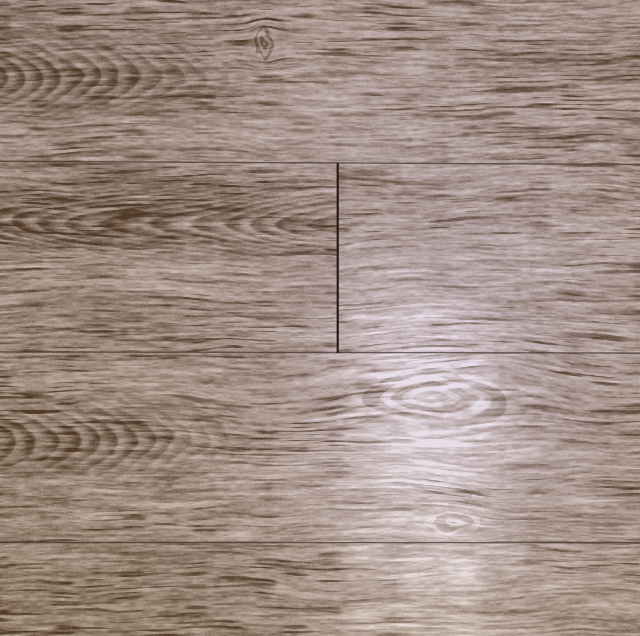
Reproduce this texture procedurally as a WebGL 1 fragment shader.

```glsl
precision highp float;
// Staggered wood floor planks with thin fibre lines, arched growth rings and
// knots, lit by a soft window sheen. Grain is stretched value noise bent around
// the knots; a single tone value is then mapped through a dark-mid-light ramp.
uniform vec2 u_resolution;

#define PLANK_H 0.2997
#define PLANK_LEN 2.1
#define SEAM_Y 0.147
#define JOINT_X 0.531
#define SEAM_HALF 0.0007
#define JOINT_HALF 0.0013
#define RING_GAP 0.031
#define FIBRE_GAIN 0.62
#define SHEEN_GAIN 0.33
#define DARK_WOOD vec3(0.32, 0.24, 0.17)
#define MID_WOOD vec3(0.66, 0.595, 0.57)
#define PALE_WOOD vec3(0.91, 0.88, 0.90)

const float TAU = 6.2831853;

float hash(vec2 p) {
  return fract(sin(dot(mod(p, 389.0), vec2(12.9898, 78.233))) * 43758.545);
}

float noise(vec2 p) {
  vec2 i = floor(p), f = fract(p);
  f = f * f * (3.0 - 2.0 * f);
  float low = mix(hash(i), hash(i + vec2(1.0, 0.0)), f.x);
  float high = mix(hash(i + vec2(0.0, 1.0)), hash(i + 1.0), f.x);
  return mix(low, high, f.y);
}

float bell(float x) { return exp(-x * x); }

// Bends the grain around a knot and returns its growth rings, 0 to 1;
// inside receives the coverage of the lens-shaped knot.
float knot(vec2 p, vec2 centre, vec2 radius, float rings, inout vec2 grain, out float inside) {
  vec2 d = (p - centre) / radius;
  grain.y -= 0.5 * (p.y - centre.y) * exp(-0.5 * dot(d, d));
  float e = mix(length(d), abs(d.x) + abs(d.y), 0.35);
  e += 0.55 * (noise(d * 1.7 + centre * 40.0) - 0.5) + 0.10 * (noise(d * vec2(4.0, 6.0)) - 0.5);
  inside = 1.0 - smoothstep(1.0, 1.12, e);
  return smoothstep(-0.2, 0.5, sin(TAU * (e * rings - 0.1)));
}

// Nested rounded arches along a plank, pointing right (dir 1) or left (dir -1).
float arches(vec2 p, float dy, float dir, float seed) {
  float left = step(dir, 0.0);
  float bend = (2.0 + 3.0 * left) * sqrt(1.0 + dy * dy / 0.0009);
  float wobble = 1.5 * noise(p * vec2(6.0, 14.0) + seed) + 0.35 * noise(p * vec2(22.0, 50.0));
  float wave = fract(dir * p.x / (RING_GAP * (1.0 + 0.8 * left)) + bend + wobble);
  return smoothstep(0.1, 0.75, wave) * (1.0 - smoothstep(0.80, 1.0, wave));
}

// Coverage of a groove with a smooth edge one pixel wide.
float groove(float dist, float halfWidth, float px) {
  return 1.0 - smoothstep(halfWidth - 0.5 * px, halfWidth + px, dist);
}

void main() {
  float px = 1.0 / u_resolution.y;
  vec2 p = gl_FragCoord.xy * px;

  // Plank layout, seams very slightly tilted
  float v = (p.y + 0.009 * p.x * p.y * p.y - SEAM_Y) / PLANK_H;
  float row = floor(v);
  float across = fract(v);
  float u = (p.x - JOINT_X) / PLANK_LEN - (row - 1.0) / 3.0;
  float plank = floor(u);
  float seed = row * 1.73 + plank * 0.57 + 5.0;
  float odd = mod(row, 2.0);
  float seamDist = min(across, 1.0 - across) * PLANK_H;
  float jointDist = min(fract(u), 1.0 - fract(u)) * PLANK_LEN;

  // Window light: a vertical streak with a hot spot and a wide haze
  float column = bell((p.x - 0.665) / 0.125);
  float fall = 0.5 * (1.0 - smoothstep(0.30, 0.64, p.y)) + 0.5 * bell((p.y - 0.36) / 0.14);
  float sheen = column * fall;
  float haze = bell((p.x - 0.72) / 0.36) * bell((p.y - 0.48) / 0.45);

  // Grain coordinates, warped by slow waves and the knots
  vec2 g = p;
  g.y += (0.010 + 0.024 * haze) * (noise(p * vec2(5.0, 9.0) + seed) - 0.5);
  g.y += 0.005 * (noise(p * vec2(14.0, 26.0) + seed) - 0.5);
  float eyeIn, smallIn, darkIn;
  float eye = knot(p, vec2(0.680, 0.374), vec2(0.140, 0.058), 2.3, g, eyeIn);
  float small = knot(p, vec2(0.710, 0.178), vec2(0.045, 0.018), 1.5, g, smallIn);
  float dark = knot(p, vec2(0.415, 0.932), vec2(0.016, 0.024), 1.5, g, darkIn);
  g += seed;

  // Thin fibres, dark pores, bright scratches and broad stain
  float fibre = 0.30 * noise(g * vec2(11.0, 230.0))
              + 0.35 * noise(g * vec2(24.0, 310.0) + 7.0)
              + 0.35 * noise(g * vec2(90.0, 380.0) + 3.0) - 0.5;
  float pores = smoothstep(0.58, 0.90, noise(g * vec2(19.0, 300.0) + 31.0));
  float patches = 0.4 + 1.2 * noise(g * vec2(4.0, 22.0) + 13.0);
  float glints = smoothstep(0.55, 0.88, noise(g * vec2(13.0, 190.0) + 57.0));
  float stain = noise(g * vec2(2.5, 15.0) + 9.0) - 0.5;

  // Arched figure, strongest near the left
  float archY = 0.54 + 0.3225 * row - 0.1825 * row * row;
  float dy = (across - archY) * PLANK_H;
  float archMask = bell(dy / 0.048) * (1.0 - odd * (plank + 1.0));
  archMask *= 1.0 - smoothstep(0.12 + 0.3 * odd, 0.48 + 0.35 * odd, p.x);
  float arch = arches(p, dy, 1.0 - 2.0 * odd, seed) * archMask;

  // Tone from 0 (dark) to 1 (pale)
  float tone = 0.41 + 0.13 * haze + 0.05 * p.x + SHEEN_GAIN * sheen;
  tone += FIBRE_GAIN * fibre - 0.27 * pores * patches + 0.15 * stain;
  tone += (0.08 + 0.28 * sheen) * glints - 0.27 * arch - 0.03 * archMask;
  tone += 0.32 * (eye - 0.55) * eyeIn * (0.75 + 0.5 * stain);
  tone += 0.22 * (small - 0.4) * smallIn - 0.20 * dark * darkIn;
  tone += 0.07 * (hash(floor(p * 400.0)) - 0.5);
  tone = clamp(tone, 0.0, 1.0);

  vec3 col = mix(DARK_WOOD, MID_WOOD, min(tone * 2.0, 1.0));
  col = mix(col, PALE_WOOD, max(tone * 2.0 - 1.0, 0.0));
  float warmth = (1.0 - haze) * (1.0 - 0.6 * p.y);
  col *= mix(vec3(1.0, 0.99, 1.02), vec3(1.0, 0.98, 0.90), warmth);

  // Grooves between planks
  col = mix(col, vec3(0.25, 0.20, 0.17), 0.75 * groove(seamDist, SEAM_HALF, px));
  col = mix(col, vec3(0.14, 0.09, 0.10), groove(jointDist, JOINT_HALF, px));
  gl_FragColor = vec4(col, 1.0);
}
```
